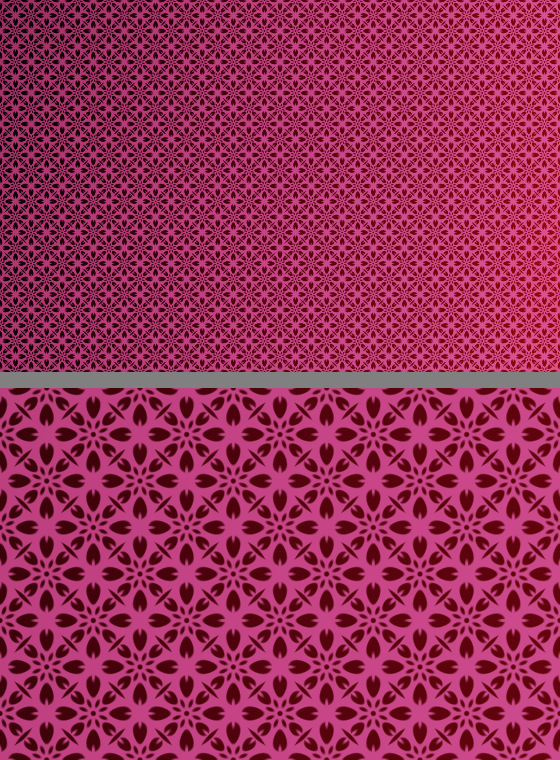
Top: the whole. Bottom: its middle third, enlarged.
Give the GLSL for this pattern, as a Shadertoy shader.

```glsl
// Staggered eight-petal flowers with slim leaves between them, dark on pink.
// Each pixel is folded into its nearest flower, then into one eighth of it,
// and distance shapes are filled with colours that brighten to the right.

#define REPEATS vec2(18.0, 12.0)        // flower periods across and down
#define LONG_CENTRE 0.290
#define LONG_SIZE vec2(0.118, 0.072)    // half length, half width
#define SHORT_CENTRE 0.232
#define SHORT_SIZE vec2(0.084, 0.058)
#define STAMEN_CENTRE 0.115
#define STAMEN_SIZE vec2(0.044, 0.019)
#define NOTCH_SIZE vec2(0.060, 0.018)
#define LEAF_SIZE vec2(0.021, 0.125)    // half width, half length
#define DOT_RADIUS 0.027
#define SOFTNESS 0.010

const float PI = 3.14159265;

// Approximate signed distance to an ellipse
float ellipse(vec2 p, vec2 size) {
    return (length(p / size) - 1.0) * min(size.x, size.y);
}

// Vector from the nearest centre of the staggered lattice
vec2 nearestFlower(vec2 p) {
    vec2 a = fract(p + vec2(0.0, 0.5)) - 0.5;
    vec2 b = fract(p + vec2(0.5, 0.0)) - 0.5;
    return dot(a, a) < dot(b, b) ? a : b;
}

// Egg-shaped petal along x, broad and notched at its outer end
float petal(vec2 p, float centre, vec2 size) {
    p.x -= centre;
    float notch = ellipse(p - vec2(size.x, 0.0), NOTCH_SIZE);
    p.y /= clamp(1.0 + 2.5 * p.x, 0.75, 1.25);
    return max(ellipse(p, size), -notch);
}

float flower(vec2 q) {
    // Mirror into the octant beside the horizontal axis
    q = abs(q);
    vec2 axis = vec2(max(q.x, q.y), min(q.x, q.y));
    vec2 diagonal = vec2(axis.x + axis.y, axis.x - axis.y) * sqrt(0.5);
    float d = min(petal(axis, LONG_CENTRE, LONG_SIZE),
                  petal(diagonal, SHORT_CENTRE, SHORT_SIZE));

    // Stamens stand between the petals, around a small dot
    float angle = atan(axis.y, axis.x) - PI / 8.0;
    vec2 s = length(q) * vec2(cos(angle), sin(angle));
    d = min(d, ellipse(s - vec2(STAMEN_CENTRE, 0.0), STAMEN_SIZE));
    return min(d, length(q) - DOT_RADIUS);
}

// Lens-shaped leaf midway between two neighbouring flowers
float leaf(vec2 q) {
    q = abs(q);
    vec2 r = vec2(q.x + q.y - 0.5, q.x - q.y) * sqrt(0.5);
    float along = r.y / LEAF_SIZE.y;
    return abs(r.x) - LEAF_SIZE.x * (1.0 - along * along);
}

// Three-stop colour ramp
vec3 ramp(vec3 a, vec3 b, vec3 c, float t) {
    return t < 0.5 ? mix(a, b, 2.0 * t) : mix(b, c, 2.0 * t - 1.0);
}

void mainImage(out vec4 fragColor, in vec2 fragCoord) {
    vec2 uv = fragCoord / iResolution.xy;
    vec2 q = nearestFlower(uv * REPEATS);

    // Light sweeps from the left, slightly downward
    float light = clamp(uv.x + 0.12 * (0.5 - uv.y), 0.0, 1.0);
    vec3 ground = ramp(vec3(0.68, 0.21, 0.44), vec3(0.78, 0.27, 0.53),
                       vec3(0.85, 0.33, 0.58), light);
    vec3 ink = ramp(vec3(0.04, 0.00, 0.01), vec3(0.32, 0.01, 0.05),
                    vec3(0.52, 0.02, 0.05), light);

    // Faint red glow at the lower right edge
    vec2 toGlow = (uv - vec2(1.02, 0.28)) / vec2(0.14, 0.36);
    float glow = exp(-dot(toGlow, toGlow));
    ground = mix(ground, vec3(0.86, 0.28, 0.48), 0.2 * glow);
    ink = mix(ink, vec3(0.66, 0.02, 0.06), 0.5 * glow);

    // Shade the upper left corner
    ground *= 1.0 - 0.12 * exp(-5.0 * length(uv - vec2(0.0, 1.0)));

    float edge = max(SOFTNESS, 0.5 * REPEATS.y / iResolution.y);
    float d = min(flower(q), leaf(q));
    float cover = 1.0 - smoothstep(-edge, edge, d);
    fragColor = vec4(mix(ground, ink, cover), 1.0);
}
```
